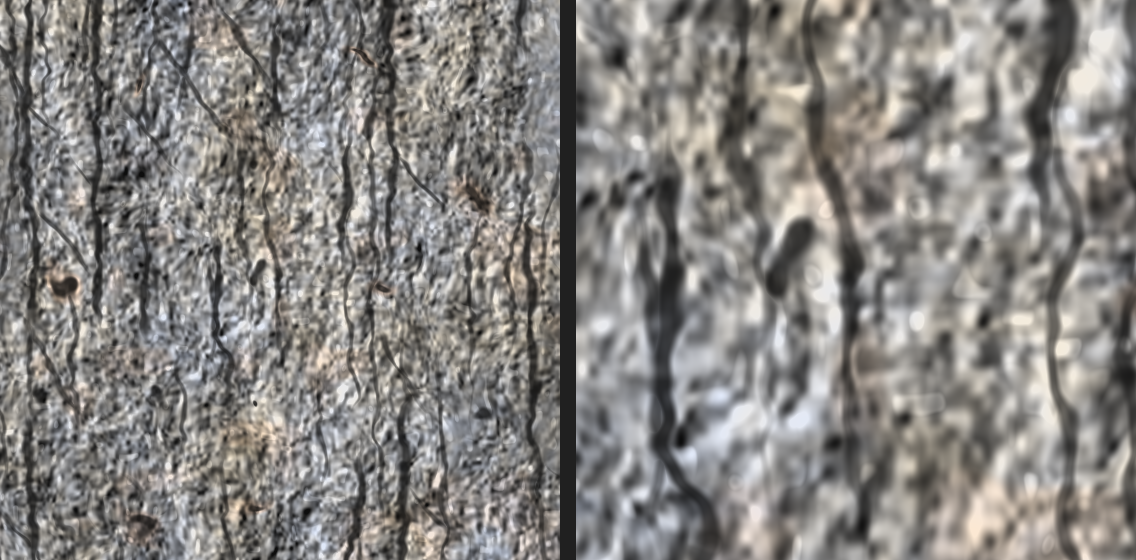
Left: the whole. Right: its middle third, enlarged.
Write a Shadertoy shader that draws this texture.

```glsl
// Weathered grey tree bark with flaky grain, broken vertical fissures and small pits.

float hash(vec2 p) {
    vec3 q = fract(p.xyx * vec3(0.1031, 0.103, 0.0973));
    q += dot(q, q.yzx + 33.33);
    return fract((q.x + q.y) * q.z);
}

float noise(vec2 p) {
    vec2 cell = floor(p), f = fract(p);
    f = f * f * (3.0 - 2.0 * f);
    vec2 e = vec2(0.0, 1.0);
    return mix(mix(hash(cell), hash(cell + e.yx), f.x),
               mix(hash(cell + e.xy), hash(cell + e.yy), f.x), f.y);
}

float fbm(vec2 p) {
    float sum = 0.0, amplitude = 0.53;
    for (int i = 0; i < 4; i++) {
        sum += amplitude * noise(p);
        p = mat2(1.6, 1.2, -1.2, 1.6) * p + 17.3;
        amplitude *= 0.5;
    }
    return sum;
}

// Flake height: rotated layers, longer along the trunk
float flakes(vec2 p) {
    vec2 tilted = mat2(0.9, 0.4, -0.4, 0.9) * p;
    return 0.6 * noise(p * vec2(72.0, 44.0)) + 0.4 * noise(tilted * vec2(125.0, 90.0) + 40.0);
}

// One wandering, interrupted crack in each column
float fissures(vec2 p, float columns, float width, float seed) {
    float wander = 0.055 * (noise(p * vec2(2.0, 4.0) + seed) - 0.5)
                 + 0.022 * (noise(p * vec2(8.0, 17.0) + seed) - 0.5)
                 + 0.010 * (noise(p * vec2(40.0, 55.0) + seed) - 0.5);
    float x = (p.x + wander) * columns + seed;
    float id = floor(x);
    float centre = 0.3 + 0.4 * hash(vec2(id, seed));
    float d = abs(fract(x) - centre) / columns;
    float presence = smoothstep(0.4, 0.68, noise(vec2(id * 7.3 + seed, p.y * 5.0 + id * 3.1)));
    float w = width * presence * (0.4 + 1.2 * noise(p * vec2(30.0, 38.0) + seed));
    return presence * (1.0 - smoothstep(0.3 * w, w + 0.0025, d));
}

// Scattered pits: x is the dark core, y the rusty surround
vec2 pits(vec2 p) {
    vec2 result = vec2(0.0);
    vec2 q = p * 5.0 + 0.7 * vec2(noise(p * 30.0), noise(p * 30.0 + 60.0)) * 0.25;
    vec2 cell = floor(q);
    vec2 centre = 0.3 + 0.4 * vec2(hash(cell + 5.0), hash(cell + 31.0));
    vec2 d = fract(q) - centre;
    d.y += d.x * 1.4 * (hash(cell + 71.0) - 0.3);
    float r = length(d * vec2(0.8, 1.15));
    float present = step(0.52, hash(cell + 12.0));
    float size = 0.04 + 0.055 * hash(cell + 90.0);
    result.x = present * (1.0 - smoothstep(size * 0.5, size * 1.25, r));
    result.y = present * (1.0 - smoothstep(size, size * 2.6, r)) * step(0.5, hash(cell + 44.0));
    return result;
}

void mainImage(out vec4 fragColor, in vec2 fragCoord) {
    vec2 p = fragCoord / iResolution.y;
    vec2 warp = vec2(fbm(p * 9.0), fbm(p * 9.0 + 50.0)) - 0.5;
    vec2 w = p + 0.035 * warp;

    // Side-lit flakes over broad light and dark plates
    float relief = flakes(w) - flakes(w + vec2(-0.006, 0.007));
    float speck = noise(w * vec2(155.0, 115.0) + 9.0) - 0.5;
    float streak = noise(w * vec2(48.0, 20.0) + 80.0) - 0.5;
    float plate = fbm(w * vec2(9.0, 4.0) + 23.0) - 0.5;
    float worn = smoothstep(0.62, 0.76, fbm(p * vec2(6.0, 4.0) + 130.0));
    float grain = 0.62 * relief + 0.42 * speck + 0.26 * streak;
    float tone = 0.51 + grain * mix(1.0, 0.4, worn) + 0.4 * plate;

    // Bleached strips and bright chips
    float bleach = smoothstep(0.62, 0.8, noise(w * vec2(15.0, 4.5) + 210.0));
    float chips = smoothstep(0.74, 0.9, noise(w * vec2(80.0, 55.0) + 160.0));
    tone += 0.13 * bleach + 0.16 * chips;

    // Shadowed fissures, thin side cracks and pits
    float deep = fissures(p, 9.0, 0.0085, 3.0);
    float fine = fissures(p, 17.0, 0.0045, 11.0);
    vec2 skewed = vec2(p.x + 0.7 * p.y, p.y);
    float oblique = fissures(skewed, 7.0, 0.006, 27.0)
                  * smoothstep(0.5, 0.65, noise(p * 9.0 + 70.0));
    vec2 pit = pits(p);
    float shade = max(max(deep, 0.75 * fine), max(0.8 * oblique, pit.x));
    tone = mix(tone, 0.1 + 0.12 * max(speck + 0.3, 0.0), 0.88 * shade);

    // Faint warm and cool stains with rust near some pits
    float stain = fbm(p * vec2(7.0, 5.0) + 300.0) - 0.5 + 0.35 * (noise(w * 60.0 + 33.0) - 0.5);
    vec3 tint = vec3(1.01, 1.0, 0.985) + stain * vec3(0.13, 0.02, -0.19);
    float rust = max(pit.y * 0.6, smoothstep(0.7, 0.85, noise(w * 14.0 + 400.0)) * 0.3);
    tint *= mix(vec3(1.0), vec3(1.12, 0.95, 0.83), rust);

    fragColor = vec4(clamp(clamp(tone, 0.05, 0.92) * tint, 0.0, 1.0), 1.0);
}
```
